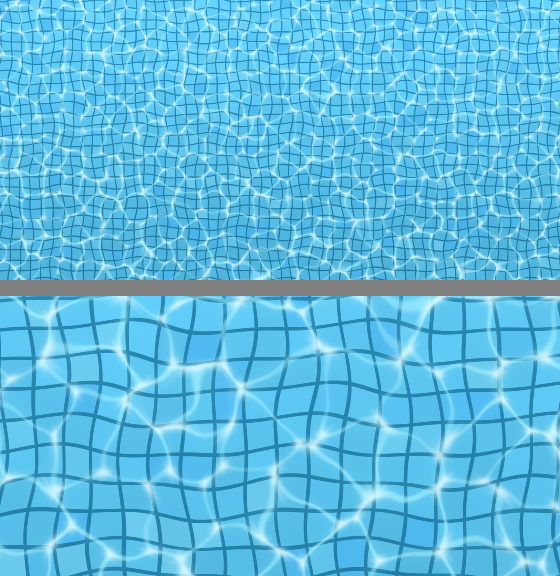
Top, the full canvas; bottom, a detail of the centre.
Give the GLSL for this texture, as a WebGL 2 fragment shader.

```glsl
#version 300 es
precision highp float;
// Small square pool tiles seen through rippling water with a net of light.
uniform vec2 u_resolution;
out vec4 outColor;

const float TILE_ROWS = 27.0;
const float LIGHT_ROWS = 13.5;
const vec3 WATER_TOP = vec3(0.39, 0.82, 0.99);
const vec3 WATER_BOTTOM = vec3(0.31, 0.71, 0.87);
const vec3 DEEP_TILE = vec3(0.27, 0.70, 0.95);
const vec3 PALE_TILE = vec3(0.50, 0.84, 0.94);
const vec3 GROUT_TOP = vec3(0.13, 0.51, 0.68);
const vec3 GROUT_BOTTOM = vec3(0.09, 0.43, 0.58);
const vec3 LIGHT = vec3(0.66, 0.95, 1.0);
const vec3 GLINT = vec3(0.90, 0.99, 1.0);

vec2 hash2(vec2 p) {
    vec3 q = fract(p.xyx * vec3(0.1031, 0.1030, 0.0973));
    q += dot(q, q.yzx + 33.33);
    return fract((q.xx + q.yz) * q.zy);
}

// Layered sines that bend a plane like refraction.
vec2 ripple(vec2 p, float frequency) {
    vec2 q = p * frequency;
    vec2 broad = sin(q.yx * vec2(1.0, 1.13) + 1.7 * sin(q * 0.61 + vec2(0.4, 2.1)));
    vec2 fine = sin(q.yx * 2.3 + q * vec2(1.1, -1.4) + vec2(1.3, 4.2));
    return broad + 0.5 * fine;
}

// Distances to the three nearest scattered cell centres.
vec3 cellDistances(vec2 p, float jitter) {
    vec2 cell = floor(p);
    vec3 nearest = vec3(9.0);
    for (int y = -2; y <= 2; y++) {
        for (int x = -2; x <= 2; x++) {
            vec2 id = cell + vec2(x, y);
            float d = length(id + 0.5 + jitter * (hash2(id) - 0.5) - p);
            if (d < nearest.x) nearest = vec3(d, nearest.xy);
            else if (d < nearest.y) nearest = vec3(nearest.x, d, nearest.y);
            else nearest.z = min(nearest.z, d);
        }
    }
    return nearest;
}

// Coverage of the grid lines, softened over one pixel.
float gridLines(vec2 p, float halfWidth, float pixel) {
    vec2 toLine = 0.5 - abs(fract(p) - 0.5);
    vec2 lines = 1.0 - smoothstep(halfWidth - 0.5 * pixel, halfWidth + 0.5 * pixel, toLine);
    return max(lines.x, lines.y);
}

// Tint of one tile: most are plain, a few deeper or paler.
vec3 tileColor(vec2 id, vec3 water) {
    vec2 r = hash2(id + 71.0);
    vec3 color = water * (0.975 + 0.05 * r.y);
    color = mix(color, DEEP_TILE, 0.6 * smoothstep(0.84, 0.98, r.x));
    return mix(color, PALE_TILE, 0.45 * smoothstep(0.16, 0.02, r.x));
}

void main() {
    vec2 p = gl_FragCoord.xy / u_resolution.y;
    float pixel = 1.0 / u_resolution.y;
    float height = p.y;

    // Tiles and grout, bent by the water
    vec2 tiles = p * TILE_ROWS + 0.17 * ripple(p, 19.0);
    vec3 water = mix(WATER_BOTTOM, WATER_TOP, smoothstep(0.0, 1.0, height));
    vec3 color = tileColor(floor(tiles), water);
    float grout = gridLines(tiles, 0.058, pixel * TILE_ROWS);
    color = mix(color, mix(GROUT_BOTTOM, GROUT_TOP, height), 0.86 * grout);

    // Net of light: soft halo, thin core and glints where strands meet
    vec2 net = p * LIGHT_ROWS + 0.085 * ripple(p + 3.7, 38.0);
    vec3 d = cellDistances(net, 0.82);
    float edge = d.y - d.x;
    float joint = d.z - d.x;
    float strength = 0.68 + 0.21 * ripple(p + 1.9, 23.0).x;
    float halo = exp(-edge * 7.0);
    float core = 1.0 - smoothstep(0.025, 0.085 + pixel * LIGHT_ROWS, edge);
    float glint = exp(-joint * joint * 42.0);
    color = mix(color, LIGHT, strength * (0.20 * halo + 0.52 * core));
    color = mix(color, GLINT, 0.72 * glint);

    outColor = vec4(color, 1.0);
}
```
